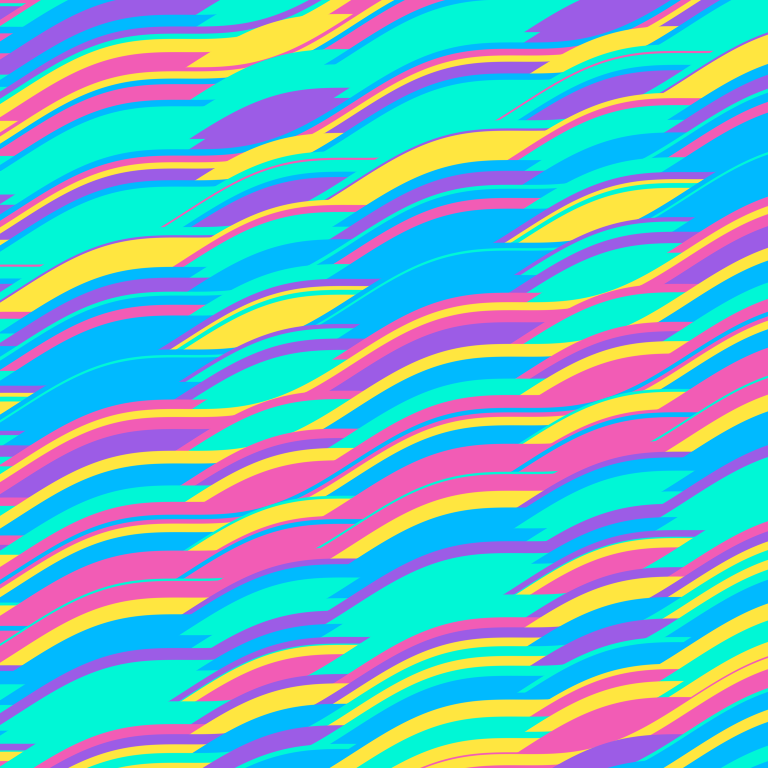
Give the GLSL for this pattern, as a WebGL 1 fragment shader.

```glsl
precision highp float;
// Overlapping neon wave bands climbing to the right, in two interleaved families.

uniform vec2 u_resolution;

const float TAU = 6.2831853;
const float SLOPE = 0.319;      // overall climb of the bands
const float PERIOD = 0.436;     // horizontal length of one wave
const float AMPLITUDE = 0.0225; // height of one wave
const float PHASE = 0.024;      // where the first family climbs fastest
const float LIFT = 0.006;       // raises one family so that its humps are wider
const float SPACING = 0.0083;   // mean distance between successive bands
const float REACH = 0.19;       // how far above the pixel painting starts
const int BANDS = 30;

const vec3 TEAL = vec3(0.00, 0.97, 0.84);
const vec3 PINK = vec3(0.95, 0.36, 0.71);
const vec3 PURPLE = vec3(0.61, 0.36, 0.90);
const vec3 BLUE = vec3(0.00, 0.73, 1.00);
const vec3 YELLOW = vec3(1.00, 0.90, 0.25);

float hash(float n, float seed) {
  return fract(sin(n * 12.9898 + seed * 78.233) * 43758.547);
}

// Colour for a value in 0..1, split by the share of each colour.
vec3 palette(float t) {
  vec3 color = TEAL;
  color = mix(color, PINK, step(0.24, t));
  color = mix(color, PURPLE, step(0.455, t));
  color = mix(color, BLUE, step(0.66, t));
  return mix(color, YELLOW, step(0.835, t));
}

// Golden-ratio steps keep the shares even; the hash breaks the order.
vec3 bandColor(float index) {
  return palette(fract(index * 0.618034 + 0.6 * hash(index, 3.0)));
}

// Wave height of a family: +1 has wide humps, -1 narrow ones in between.
float waveHeight(float x, float family) {
  return family * (AMPLITUDE * sin(TAU * (x - PHASE) / PERIOD) + LIFT);
}

// Upper edge of a band, measured above the sloping base line.
float bandTop(float index, float x) {
  float family = hash(index, 1.0) < 0.5 ? 1.0 : -1.0;
  float jitter = 0.9 * (hash(index, 2.0) - 0.5);
  return (jitter - index) * SPACING + waveHeight(x, family);
}

// Paints bands from high to low, each filling everything below its edge.
vec3 paintBands(vec2 p, float blur) {
  float height = p.y - SLOPE * p.x;
  float first = floor(-(height + REACH) / SPACING);
  vec3 color = bandColor(first);
  for (int i = 1; i < BANDS; i++) {
    float index = first + float(i);
    float cover = smoothstep(-blur, blur, bandTop(index, p.x) - height);
    color = mix(color, bandColor(index), cover);
  }
  return color;
}

void main() {
  vec2 p = gl_FragCoord.xy / u_resolution.y;
  gl_FragColor = vec4(paintBands(p, 0.7 / u_resolution.y), 1.0);
}
```
